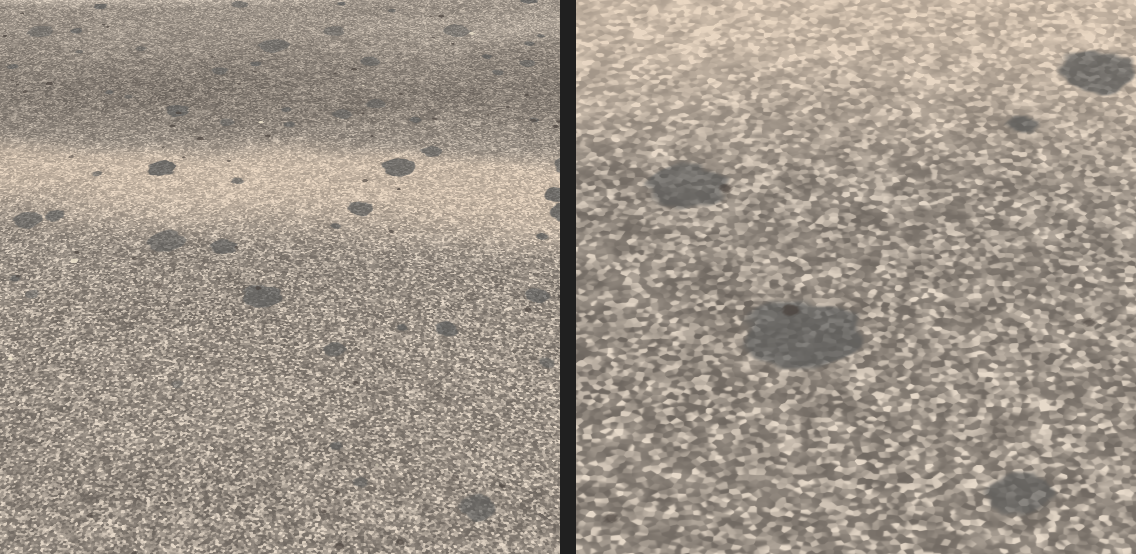
Left, the full canvas; right, a detail of the centre.
A WebGL 1 fragment shader for this texture:

```glsl
precision highp float;
// Worn asphalt seen at a low angle: cellular grit on a receding ground plane,
// a pale sandy band and a grey band across it, and scattered tar spots.
// Tone is summed from bands, mottling and grit, then mapped to a warm grey ramp.
uniform vec2 u_resolution;

const vec3 BINDER = vec3(0.46, 0.43, 0.40);
const vec3 STONE = vec3(0.87, 0.82, 0.76);
const vec3 SAND_TINT = vec3(1.01, 0.985, 0.96);
const vec3 TAR = vec3(0.41, 0.405, 0.395);
const vec3 PIT = vec3(0.30, 0.27, 0.25);
const vec3 FLECK = vec3(0.93, 0.89, 0.80);
const float HORIZON = 2.2;
const float FORESHORTENING = 2.8;

float hash(vec2 p) {
  vec3 q = fract(vec3(p.xyx) * 0.1031);
  q += dot(q, q.yzx + 33.33);
  return fract((q.x + q.y) * q.z);
}

vec2 hash2(vec2 p) {
  return vec2(hash(p), hash(p + 57.3));
}

// Canvas position to a plane that recedes towards the horizon.
vec2 groundPlane(vec2 uv, float aspect) {
  return vec2((uv.x - 0.5) * aspect, FORESHORTENING) / (HORIZON - uv.y);
}

// Soft-edged cellular noise; skewed tones give few bright cells among dull ones.
float cellTone(vec2 p, float sharpness) {
  vec2 cell = floor(p);
  float sum = 0.0;
  float total = 0.0;
  for (int j = -1; j <= 1; j++) {
    for (int i = -1; i <= 1; i++) {
      vec2 id = cell + vec2(float(i), float(j));
      vec2 d = id + hash2(id) - p;
      float weight = exp(-sharpness * dot(d, d));
      float tone = hash(id + 131.7);
      sum += weight * tone * tone;
      total += weight;
    }
  }
  return sum / total;
}

float layeredSines(vec2 p) {
  float a = sin(p.x + 1.7 * sin(p.y * 0.7));
  float b = sin(p.y * 1.9 + 1.3 * sin(p.x * 1.3 + 2.0));
  return 0.5 * a + 0.3 * b + 0.2 * sin(p.x * 3.1 - p.y * 2.7);
}

// Coverage by scattered ragged discs; share is the fraction of cells that hold one.
float spots(vec2 p, float share, vec2 radii, float softness, float seed) {
  vec2 cell = floor(p);
  float cover = 0.0;
  for (int j = -1; j <= 1; j++) {
    for (int i = -1; i <= 1; i++) {
      vec2 id = cell + vec2(float(i), float(j));
      vec2 key = id + seed;
      vec2 d = p - id - hash2(key);
      float size = hash(key + 19.1);
      float radius = mix(radii.x, radii.y, size * size);
      float ragged = 1.0 + 0.16 * layeredSines(d * 3.0 / radius + key);
      float disc = 1.0 - smoothstep(-softness, softness, length(d) - radius * ragged);
      float strength = mix(0.55, 1.0, sqrt(hash(key + 71.9)));
      cover = max(cover, disc * strength * step(hash(key + 43.7), share));
    }
  }
  return cover;
}

// Pale band: crisp far edge, long fade on the near side, slight tilt.
float sandBand(vec2 uv, float waver) {
  float y = uv.y + 0.012 * waver;
  float farEdge = 1.0 - smoothstep(-0.025, 0.025, y - 0.742 + 0.025 * uv.x);
  float nearEdge = smoothstep(0.555, 0.69, y + 0.05 * uv.x);
  return farEdge * nearEdge;
}

float bump(float x, float centre, float width) {
  float d = (x - centre) / width;
  return exp(-d * d);
}

void main() {
  vec2 uv = gl_FragCoord.xy / u_resolution;
  vec2 ground = groundPlane(uv, u_resolution.x / u_resolution.y);
  float waver = layeredSines(vec2(uv.x * 9.0, uv.y * 24.0));

  // Broad light and dark bands.
  float sand = sandBand(uv, waver);
  float greyBand = bump(uv.y + 0.01 * waver, 0.84, 0.07);
  float tone = 0.617 + 0.165 * sand - 0.08 * greyBand;
  tone += 0.06 * uv.x * bump(uv.y, 0.95, 0.025);
  tone += 0.12 * (1.0 - uv.x) * smoothstep(0.985, 1.0, uv.y);
  tone += 0.016 * waver + 0.014 * layeredSines(ground * vec2(6.0, 26.0));

  // Tar dulls the grit; sand and distance soften it.
  float tar = spots(ground * 15.0, 0.36, vec2(0.08, 0.32), 0.025, 5.0);
  float pits = spots(ground * 40.0, 0.05, vec2(0.08, 0.20), 0.04, 211.0);
  float flecks = spots(ground * 40.0, 0.006, vec2(0.06, 0.20), 0.04, 389.0);
  float contrast = mix(0.44, 0.23, smoothstep(0.35, 0.9, uv.y));
  contrast *= 1.0 - 0.2 * sand;
  float grit = cellTone(ground * 430.0, 7.5) - 0.33;
  float clumps = cellTone(ground * 150.0, 5.0) - 0.33;
  tone += contrast * grit + 0.12 * clumps;

  // Colour ramp, then the scattered marks.
  float ramp = clamp((tone - BINDER.r) / (STONE.r - BINDER.r), -0.12, 1.08);
  vec3 color = mix(BINDER, STONE, ramp) * mix(vec3(1.0), SAND_TINT, sand);
  color = mix(color, TAR + 0.10 * grit, 0.95 * tar);
  color = mix(color, PIT, 0.8 * pits);
  color = mix(color, FLECK, flecks);
  gl_FragColor = vec4(color, 1.0);
}
```
